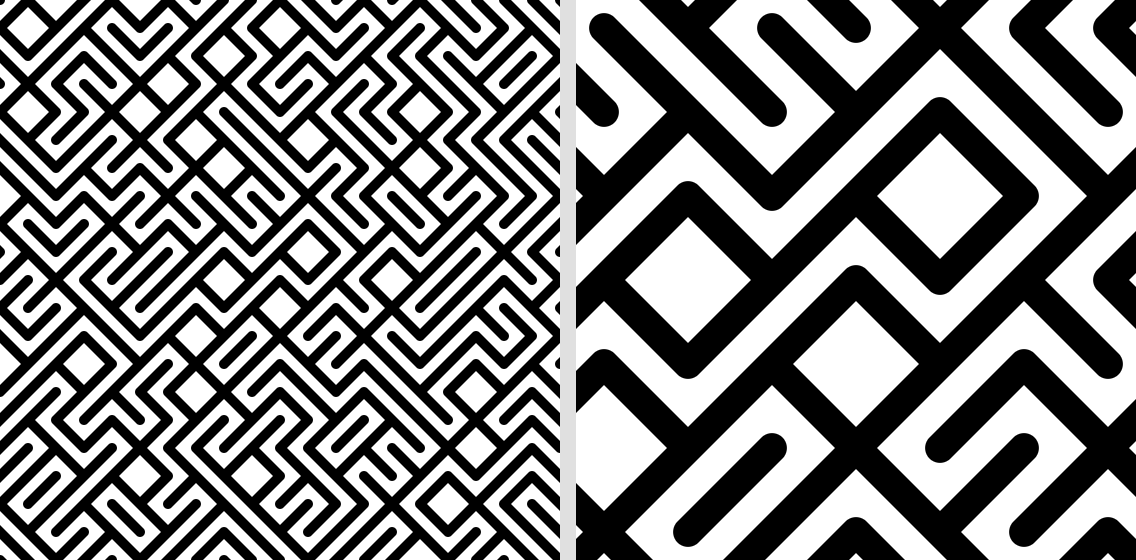
Left: the whole. Right: its middle third, enlarged.
Give the GLSL for this pattern, as a WebGL 2 fragment shader.

```glsl
#version 300 es
precision highp float;

uniform vec2 u_resolution;
out vec4 fragColor;

const float CELLS = 20.0;         // cells across the canvas
const float HALF_WIDTH = 0.177;   // stroke half width, in cells
const float RISING_SHARE = 0.5;   // share of strokes that lean right
const float EDGE_PIXELS = 1.0;    // width of the smoothed edge
const float SEED = 17.0;
const vec3 INK = vec3(0.0);
const vec3 PAPER = vec3(1.0);

float hash(vec2 p) {
    vec3 q = fract(vec3(p.xyx) * 0.1031 + SEED * 0.0137);
    q += dot(q, q.yzx + 33.33);
    return fract((q.x + q.y) * q.z);
}

float segmentDistance(vec2 p, vec2 a, vec2 b) {
    vec2 ap = p - a;
    vec2 ab = b - a;
    float t = clamp(dot(ap, ab) / dot(ab, ab), 0.0, 1.0);
    return length(ap - ab * t);
}

// Distance to the diagonal of one cell, with p relative to its lower left corner
float diagonalDistance(vec2 p, vec2 cell) {
    bool rising = hash(cell) < RISING_SHARE;
    p.x = rising ? p.x : 1.0 - p.x;
    return segmentDistance(p, vec2(0.0), vec2(1.0));
}

// Signed distance to the maze; neighbours supply round caps and joints
float mazeDistance(vec2 p) {
    vec2 home = floor(p);
    float nearest = 2.0;
    for (int y = -1; y <= 1; y++) {
        for (int x = -1; x <= 1; x++) {
            vec2 cell = home + vec2(x, y);
            nearest = min(nearest, diagonalDistance(p - cell, cell));
        }
    }
    return nearest - HALF_WIDTH;
}

void main() {
    float cellsPerPixel = CELLS / min(u_resolution.x, u_resolution.y);
    float d = mazeDistance(gl_FragCoord.xy * cellsPerPixel);

    // Linear coverage across the stroke edge
    float ink = clamp(0.5 - d / (cellsPerPixel * EDGE_PIXELS), 0.0, 1.0);
    fragColor = vec4(mix(PAPER, INK, ink), 1.0);
}
```
